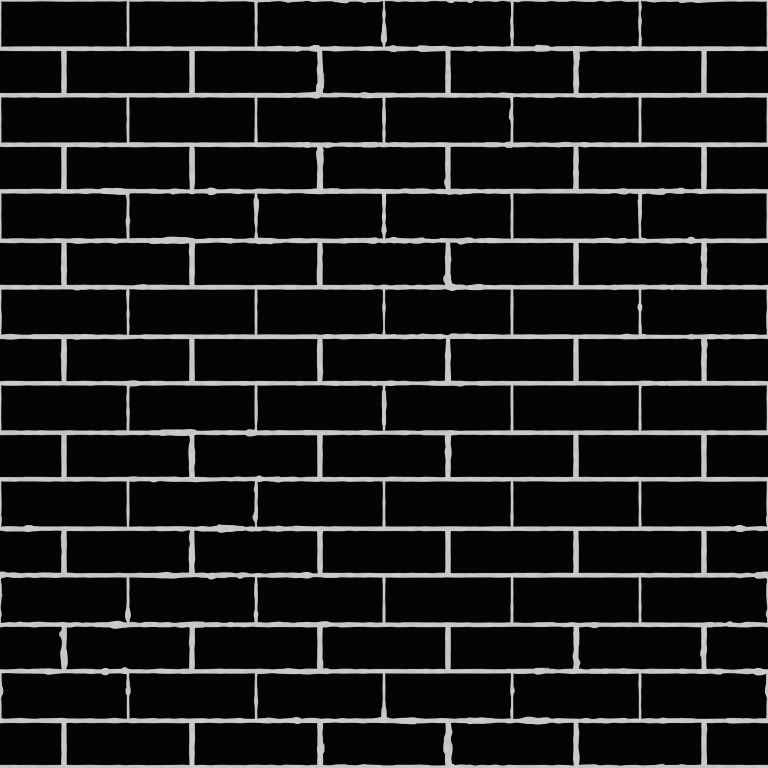
Give the GLSL for this pattern, as a three.js fragment shader.

```glsl
// Black running-bond brick wall with pale, slightly ragged mortar joints.
// Each brick is a box distance whose edge is shifted by wrapping value noise;
// odd courses hold large bricks, even ones smaller bricks offset by half a length.
#define COLUMNS 6.0
#define COURSES 16.0
#define LARGE_HALF vec2(0.0815, 0.0292)
#define SMALL_HALF vec2(0.0798, 0.0273)
#define BRICK_COLOR vec3(0.02, 0.01, 0.02)
#define MORTAR_COLOR vec3(0.785)
#define ROUGHNESS 0.0012
#define CHIP_DEPTH 0.0022
#define MORTAR_GRAIN 0.05
#define EDGE_SOFTNESS 0.0009

varying vec2 vUv;

float hash(vec2 p) {
  vec3 q = fract(vec3(p.xyx) * 0.1031);
  q += dot(q, q.yzx + 33.33);
  return fract((q.x + q.y) * q.z);
}

// Value noise over the canvas that wraps after a whole number of cells.
float wrappedNoise(vec2 uv, float cells, float seed) {
  vec2 p = uv * cells;
  vec2 i = floor(p);
  vec2 f = fract(p);
  f = f * f * (3.0 - 2.0 * f);
  vec2 a = mod(i, cells) + seed;
  vec2 b = mod(i + 1.0, cells) + seed;
  return mix(mix(hash(a), hash(vec2(b.x, a.y)), f.x),
             mix(hash(vec2(a.x, b.y)), hash(b), f.x), f.y);
}

float boxDistance(vec2 p, vec2 halfSize) {
  vec2 d = abs(p) - halfSize;
  return length(max(d, 0.0)) + min(max(d.x, d.y), 0.0);
}

// Signed distance to the brick of this cell, negative inside.
float brickDistance(vec2 uv) {
  vec2 grid = uv * vec2(COLUMNS, COURSES);
  float isSmall = 1.0 - mod(floor(grid.y), 2.0);
  grid.x += 0.5 * isSmall;
  vec2 local = (fract(grid) - 0.5) / vec2(COLUMNS, COURSES);
  return boxDistance(local, mix(LARGE_HALF, SMALL_HALF, isSmall));
}

// Inward shift of the brick edge: a fine wobble plus chips in worn patches.
float edgeWear(vec2 uv) {
  float wobble = wrappedNoise(uv, 110.0, 3.0) - 0.5;
  float patches = smoothstep(0.4, 0.85, wrappedNoise(uv, 7.0, 41.0));
  float chips = smoothstep(0.6, 0.9, wrappedNoise(uv, 80.0, 17.0));
  return ROUGHNESS * wobble * (0.5 + patches) + CHIP_DEPTH * chips * patches;
}

void main() {
  float d = brickDistance(vUv) + edgeWear(vUv);
  float blur = max(0.6 * fwidth(vUv.y), EDGE_SOFTNESS);
  float mortar = smoothstep(-blur, blur, d);

  // Faint grain in the mortar
  float grain = wrappedNoise(vUv, 160.0, 71.0) - 0.5;
  vec3 mortarColor = MORTAR_COLOR + MORTAR_GRAIN * grain;

  gl_FragColor = vec4(mix(BRICK_COLOR, mortarColor, mortar), 1.0);
}
```
